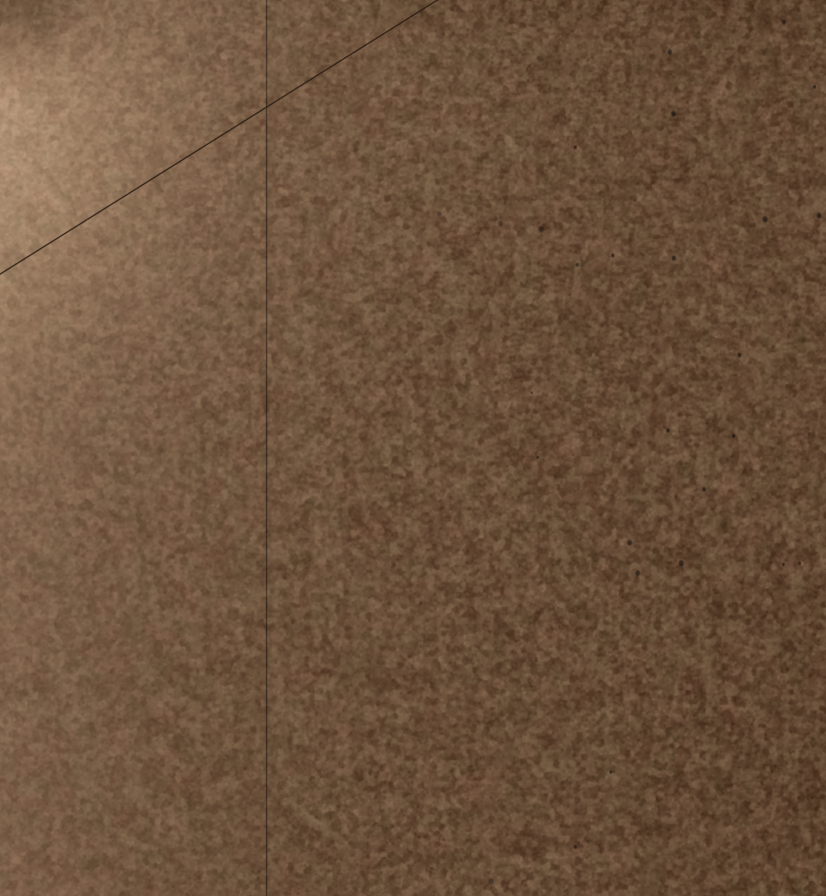
This texture is drawn by a WebGL 1 fragment shader. Its source:

```glsl
precision highp float;
// Draws a grainy brown wall lit from the upper left, crossed by two thin dark seams.
uniform vec2 u_resolution;

#define DARK_TONE vec3(0.35, 0.25, 0.17)
#define LIGHT_TONE vec3(0.65, 0.53, 0.42)
#define GLOW_CENTER vec2(-0.02, 0.86)
#define SEAM_X 0.2975
#define DIAGONAL_START vec2(0.0, 0.694)
#define DIAGONAL_END vec2(0.4883, 1.0)
#define SEAM_HALF_WIDTH 0.0008
#define GRAIN_SCALE 165.0
#define GRAIN_AMOUNT 0.40
#define SPECK_SCALE 26.0

vec2 hash2(vec2 cell) {
  vec2 q = vec2(dot(cell, vec2(127.1, 311.7)), dot(cell, vec2(269.5, 183.3)));
  return fract(sin(q) * 43758.5);
}

// Cellular noise: random cell tones blended by distance, centred on zero.
float cellGrain(vec2 p) {
  vec2 base = floor(p);
  float sum = 0.0;
  float total = 0.0;
  for (int j = -1; j <= 1; j++) {
    for (int i = -1; i <= 1; i++) {
      vec2 cell = base + vec2(float(i), float(j));
      vec2 jitter = hash2(cell);
      vec2 d = cell + jitter - p;
      float weight = exp(-5.0 * dot(d, d));
      sum += weight * (hash2(cell + 37.0).x - 0.5);
      total += weight;
    }
  }
  return sum / (total + 0.001);
}

// Sparse dark pits, kept inside their cells.
float specks(vec2 p) {
  vec2 cell = floor(p);
  vec2 rnd = hash2(cell + 91.0);
  vec2 center = 0.2 + 0.6 * hash2(cell + 13.0);
  float radius = mix(0.05, 0.11, rnd.y);
  float d = length((fract(p) - center) * vec2(1.0, 0.8));
  return step(0.91, rnd.x) * (1.0 - smoothstep(radius * 0.3, radius, d));
}

float seam(float dist, float pixel) {
  return 1.0 - smoothstep(SEAM_HALF_WIDTH - 0.5 * pixel, SEAM_HALF_WIDTH + 0.6 * pixel, abs(dist));
}

// Red level of the lit wall, before grain.
float wallLight(vec2 p) {
  float level = 0.385 + 0.13 * exp(-p.x / 0.28) * mix(0.72, 1.05, p.y);
  vec2 g = (p - GLOW_CENTER) / vec2(0.20, 0.22);
  level += 0.15 * exp(-dot(g, g));
  vec2 upper = (p - vec2(0.25, 0.85)) / vec2(0.34, 0.4);
  level += 0.03 * exp(-dot(upper, upper));
  vec2 corner = (p - vec2(0.0, 1.0)) / vec2(0.10, 0.065);
  level -= 0.19 * exp(-dot(corner, corner));
  level -= 0.025 * smoothstep(0.6, 0.92, p.x) * smoothstep(0.6, 0.0, p.y);
  level -= 0.025 * smoothstep(0.94, 1.0, p.y) * smoothstep(0.3, 0.7, p.x);
  return level;
}

void main() {
  vec2 p = gl_FragCoord.xy / u_resolution.y;
  float pixel = 1.0 / u_resolution.y;

  // Light and layered grain
  float tone = (wallLight(p) - 0.35) / 0.30;
  float grain = cellGrain(p * GRAIN_SCALE);
  grain += 0.65 * cellGrain(p * GRAIN_SCALE * 1.9 + 17.0);
  grain += 0.35 * cellGrain(p * GRAIN_SCALE * 0.4 + 53.0);
  float roughness = mix(0.75, 1.1, smoothstep(0.0, 0.6, p.x));
  tone += GRAIN_AMOUNT * roughness * grain;
  vec3 color = mix(DARK_TONE, LIGHT_TONE, tone);

  // Faint green and violet mottling
  float tint = cellGrain(p * 60.0 + 71.0);
  color += vec3(-0.008, 0.014, 0.004) * tint;

  // Pits gather toward the right
  float pits = specks(p * SPECK_SCALE) * smoothstep(0.2, 0.75, p.x);
  color *= 1.0 - 0.5 * pits;

  // Seams
  vec2 along = normalize(DIAGONAL_END - DIAGONAL_START);
  float diagonalDist = dot(p - DIAGONAL_START, vec2(-along.y, along.x));
  color *= 1.0 - 0.42 * seam(p.x - SEAM_X, pixel);
  color = mix(color, vec3(0.17, 0.11, 0.07), 0.8 * seam(diagonalDist, pixel));

  gl_FragColor = vec4(clamp(color, 0.0, 1.0), 1.0);
}
```
